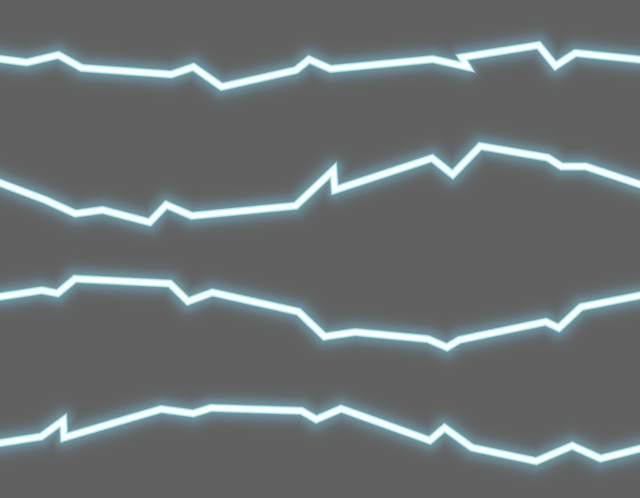
Reproduce this pattern procedurally as a Shadertoy shader.

```glsl
#define BOLTS 4
#define KINKS 5.0
#define TOP_ROW 0.87
#define ROW_STEP 0.2435
#define CORE_HALF 0.0050
#define EDGE_HALF 0.0078
#define GLOW_REACH 0.022
#define GLOW_GAIN 0.55
#define BACKGROUND vec3(0.38)
#define GLOW_TINT vec3(0.48, 0.78, 0.88)
#define EDGE_COLOR vec3(0.70, 0.92, 0.94)
#define CORE_COLOR vec3(0.98, 1.0, 1.0)

// Per bolt, top to bottom: where the slow swell peaks and how high
const vec4 swellPeak = vec4(0.82, 0.78, 0.18, 0.38);
const vec4 swellHeight = vec4(0.033, 0.070, 0.056, 0.056);

float hash(vec2 q) {
    return fract(sin(dot(q, vec2(127.1, 311.7))) * 43758.5453);
}

// Each kink has three vertices: lead-in, spike and lead-out
vec2 boltVertex(int bolt, int index) {
    float row = float(bolt);
    float kink = floor((float(index) + 0.5) / 3.0);
    float part = float(index) - 3.0 * kink;
    vec2 seed = vec2(kink + 3.0, row * 7.0 + 1.0);

    float x = kink + mix(0.15, 0.4, hash(seed));
    if (part > 0.5) x += mix(0.1, 0.3, hash(seed + 20.0));
    if (part > 1.5) x += mix(-0.06, 0.25, hash(seed + 40.0));
    x /= KINKS;

    float swell = swellHeight[bolt] * cos(6.2832 * (x - swellPeak[bolt]));
    float jitter = 0.024 * (hash(seed + 60.0 + part) - 0.5);
    if (part > 0.5 && part < 1.5) {
        float side = hash(seed + 80.0) < 0.5 ? -1.0 : 1.0;
        jitter = side * mix(0.018, 0.042, hash(seed + 90.0));
    }
    float aspect = iResolution.x / iResolution.y;
    return vec2(x * aspect, TOP_ROW - ROW_STEP * row + swell + jitter);
}

float segmentDistance(vec2 p, vec2 a, vec2 b) {
    vec2 ap = p - a, ab = b - a;
    return length(ap - ab * clamp(dot(ap, ab) / dot(ab, ab), 0.0, 1.0));
}

float lineDistance(vec2 q, vec2 dir) {
    return abs(q.x * dir.y - q.y * dir.x);
}

// Pointed outer corner at b, limited on very sharp turns
float mitreDistance(vec2 p, vec2 a, vec2 b, vec2 c) {
    vec2 q = p - b, u = normalize(b - a), v = normalize(c - b);
    if (dot(q, u) < 0.0 || dot(q, v) > 0.0) return 1e3;
    return max(max(lineDistance(q, u), lineDistance(q, v)), 0.4 * length(q));
}

// x: distance to the rounded path, y: distance with pointed corners
vec2 boltDistance(vec2 p, int bolt) {
    vec2 nearest = vec2(1e3);
    int last = 3 * int(KINKS) + 2;
    vec2 a = boltVertex(bolt, -3);
    vec2 b = boltVertex(bolt, -2);
    for (int i = -1; i <= last; i++) {
        vec2 c = boltVertex(bolt, i);
        float d = segmentDistance(p, a, b);
        nearest = min(nearest, vec2(d, min(d, mitreDistance(p, a, b, c))));
        a = b;
        b = c;
    }
    return nearest;
}

float stroke(float d, float halfWidth, float blur) {
    return 1.0 - smoothstep(halfWidth - blur, halfWidth + blur, d);
}

void mainImage(out vec4 fragColor, in vec2 fragCoord) {
    vec2 p = fragCoord / iResolution.y;
    float blur = max(0.0018, 1.0 / iResolution.y);

    vec2 d = vec2(1e3);
    for (int bolt = 0; bolt < BOLTS; bolt++) d = min(d, boltDistance(p, bolt));

    // Halo, cyan rim, white core
    float halo = d.x / GLOW_REACH;
    vec3 color = mix(BACKGROUND, GLOW_TINT, GLOW_GAIN * exp(-halo * halo));
    color = mix(color, EDGE_COLOR, stroke(d.y, EDGE_HALF, blur));
    color = mix(color, CORE_COLOR, stroke(d.y, CORE_HALF, blur));
    fragColor = vec4(color, 1.0);
}
```
